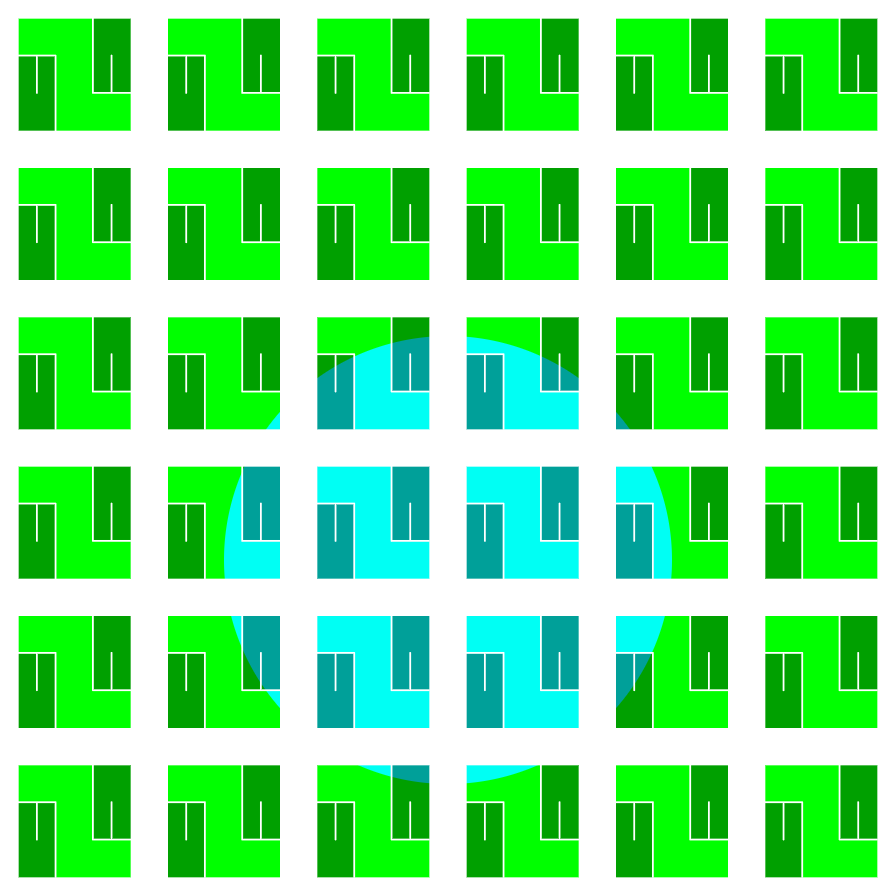
Write a Shadertoy shader that draws this pattern.

```glsl
const float REPEATS = 6.0;
const float UNITS_PER_CELL = 4.0;   // a 3 x 3 unit tile plus half a unit of margin per side
const float TILE_SIZE = 3.0;
const float LINE_HALF_WIDTH = 0.024;
const vec2 LINE_SHIFT = vec2(-0.012, 0.012);

const vec3 PAPER = vec3(1.0);
const vec3 BRIGHT_GREEN = vec3(0.0, 1.0, 0.0);
const vec3 DARK_GREEN = vec3(0.0, 0.627, 0.0);
const float DISC_BLUE = 0.955;      // blue added inside the disc, relative to green
const vec2 DISC_CENTER = vec2(0.5, 0.375);
const float DISC_RADIUS = 0.25;

float boxDistance(vec2 p, vec2 low, vec2 high) {
    vec2 d = abs(p - 0.5 * (low + high)) - 0.5 * (high - low);
    return length(max(d, 0.0)) + min(max(d.x, d.y), 0.0);
}

float coverage(float dist, float pixel) {
    return clamp(0.5 - dist / pixel, 0.0, 1.0);
}

// Half-turn symmetry about the tile centre
vec2 foldHalfTurn(vec2 p) {
    return p.x > 0.5 * TILE_SIZE ? TILE_SIZE - p : p;
}

// Outline of the dark panel and the short slit inside it
float lineDistance(vec2 p) {
    float top = boxDistance(p, vec2(0.0, 2.0), vec2(1.0, 2.0));
    float side = boxDistance(p, vec2(1.0, 0.0), vec2(1.0, 2.0));
    float slit = boxDistance(p, vec2(0.5, 1.0), vec2(0.5, 2.0));
    return min(min(top, side), slit) - LINE_HALF_WIDTH;
}

void mainImage(out vec4 fragColor, in vec2 fragCoord) {
    vec2 uv = fragCoord / iResolution.xy;
    float uvPixel = 1.0 / min(iResolution.x, iResolution.y);
    float pixel = uvPixel * REPEATS * UNITS_PER_CELL;
    vec2 p = fract(uv * REPEATS) * UNITS_PER_CELL - 0.5;

    // Two dark panels on a bright tile
    float panel = boxDistance(foldHalfTurn(p), vec2(-1.0), vec2(1.0, 2.0));
    vec3 color = mix(BRIGHT_GREEN, DARK_GREEN, coverage(panel, pixel));

    // One large disc tints the tiles it crosses
    float disc = length(uv - DISC_CENTER) - DISC_RADIUS;
    color.b += DISC_BLUE * color.g * coverage(disc, uvPixel);

    // White lines, then the white margin around the tile
    float line = lineDistance(foldHalfTurn(p - LINE_SHIFT));
    color = mix(color, PAPER, coverage(line, pixel));
    float tile = boxDistance(p, vec2(0.0), vec2(TILE_SIZE));
    color = mix(PAPER, color, coverage(tile, pixel));

    fragColor = vec4(color, 1.0);
}
```
